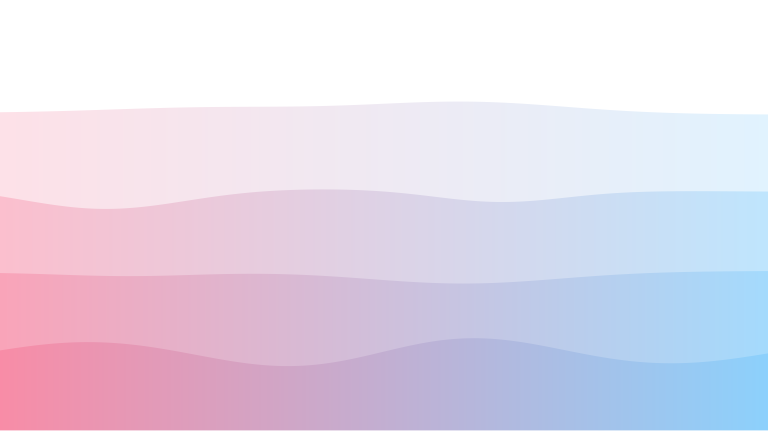
Write a Shadertoy shader that draws this background.

```glsl
#define PINK vec3(0.972, 0.550, 0.653)
#define BLUE vec3(0.550, 0.818, 0.988)
#define PAPER vec3(1.0)
#define LAYER_OPACITY vec4(0.265, 0.40, 0.53, 1.0)
#define FLOOR_HEIGHT 0.0037
#define SWELL_PERIOD 0.512
#define SWELL_CREST 0.111

const float TAU = 6.2831853;

// Smooth hill of unit height
float hill(float x, float center, float width) {
    float d = (x - center) / width;
    return exp(-d * d);
}

// Crest heights of the four layers, from the rear to the front
vec4 crestHeights(float x) {
    float rear = 0.7384 - 0.0036 * x
        + 0.0278 * hill(x, 0.609, 0.182) + 0.0139 * hill(x, 0.280, 0.195);
    float upper = 0.5690 - 0.0124 * x
        - 0.0509 * hill(x, 0.135, 0.152) - 0.0285 * hill(x, 0.651, 0.121);
    float lower = 0.3697 + 0.0030 * x
        - 0.0093 * hill(x, 0.169, 0.130) - 0.0278 * hill(x, 0.605, 0.176);
    float swell = 0.0231 + 0.0116 * hill(x, 0.521, 0.260);
    float front = 0.1840 + swell * cos(TAU * (x - SWELL_CREST) / SWELL_PERIOD);
    return vec4(rear, upper, lower, front);
}

// Coverage below an edge, softened over about one pixel
float below(float y, float edge) {
    return clamp((edge - y) * iResolution.y + 0.5, 0.0, 1.0);
}

void mainImage(out vec4 fragColor, in vec2 fragCoord) {
    vec2 uv = fragCoord / iResolution.xy;
    vec3 tint = mix(PINK, BLUE, uv.x);
    vec4 crests = crestHeights(uv.x);

    // Translucent layers stacked on the paper
    vec3 color = PAPER;
    for (int i = 0; i < 4; i++) {
        color = mix(color, tint, LAYER_OPACITY[i] * below(uv.y, crests[i]));
    }

    // Thin paper strip along the bottom
    color = mix(color, PAPER, below(uv.y, FLOOR_HEIGHT));
    fragColor = vec4(color, 1.0);
}
```
